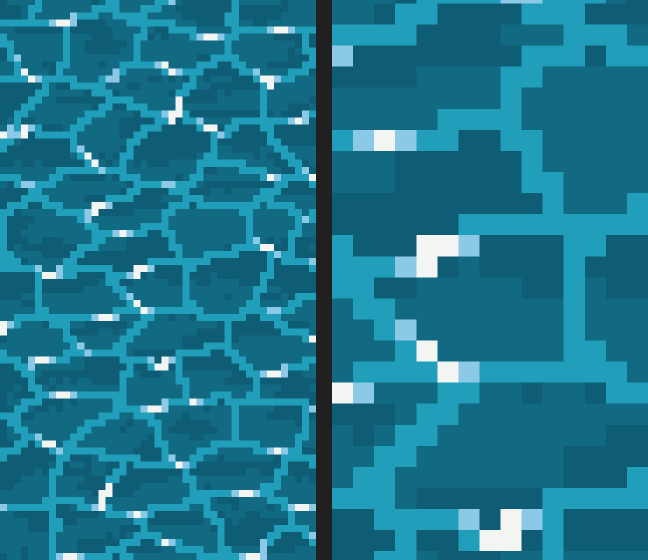
Left: the whole. Right: its middle third, enlarged.
This texture is drawn by a WebGL 2 fragment shader. Its source:

```glsl
#version 300 es
precision highp float;
// Blocky pixel-art water: teal pools, a net of bright ripples and white glints.

#define COLUMNS 45.0
#define POOL_SIZE vec2(10.5, 6.8)
#define JITTER 0.72
#define WOBBLE 2.2
#define SHADE_LEVEL 0.58
#define GLINT_SHARE 0.93
#define WATER vec3(0.07, 0.41, 0.51)
#define SHADE vec3(0.06, 0.36, 0.46)
#define RIPPLE vec3(0.13, 0.62, 0.73)
#define GLOW vec3(0.55, 0.79, 0.90)
#define GLINT vec3(0.95, 0.96, 0.95)

uniform vec2 u_resolution;
out vec4 outColor;

float hash(vec2 p) {
    vec3 q = fract(p.xyx * vec3(0.1031, 0.1030, 0.0973));
    q += dot(q, q.yzx + 33.33);
    return fract((q.x + q.y) * q.z);
}

float noise(vec2 p) {
    vec2 i = floor(p), f = fract(p);
    f = f * f * (3.0 - 2.0 * f);
    return mix(mix(hash(i), hash(i + vec2(1, 0)), f.x),
               mix(hash(i + vec2(0, 1)), hash(i + vec2(1, 1)), f.x), f.y);
}

// Centre of a pool, on a jittered brick lattice
vec2 poolCentre(vec2 id) {
    vec2 jitter = vec2(hash(id + 11.0), hash(id + 57.0)) - 0.5;
    return id + vec2(0.5 + 0.5 * mod(id.y, 2.0), 0.5) + JITTER * jitter;
}

// Lattice index of the pool that holds block p
vec2 poolAt(vec2 p) {
    vec2 warp = vec2(noise(p / 4.5 + 30.0), noise(p / 4.5 + 80.0)) - 0.5;
    vec2 q = (p + WOBBLE * warp) / POOL_SIZE;
    vec2 nearest = vec2(0.0);
    float best = 1e5;
    for (int y = -1; y <= 1; y++) {
        float row = floor(q.y) + float(y);
        float column = floor(q.x - 0.5 * mod(row, 2.0));
        for (int x = -1; x <= 1; x++) {
            vec2 id = vec2(column + float(x), row);
            vec2 d = (poolCentre(id) - q) * vec2(0.88, 1.0);
            float dist = dot(d, d);
            if (dist < best) {
                best = dist;
                nearest = id;
            }
        }
    }
    return nearest;
}

// Short bright dash on the lower rim of a pool
vec3 rimColor(vec2 p, vec2 id, vec2 centre) {
    float start = floor(centre.x + 5.0 * (hash(id + 23.0) - 0.5)) - 1.0;
    float dx = p.x - start;
    float kind = hash(id + 71.0);
    bool lower = p.y < centre.y - 1.0;
    if (!lower || kind > GLINT_SHARE) return RIPPLE;
    if (kind < 0.1) return dx >= 0.0 && dx < 2.0 ? GLOW : RIPPLE;
    float whites = kind < 0.25 ? 1.0 : 2.0;
    if (dx >= 0.0 && dx < whites) return GLINT;
    if (dx >= -1.0 && dx <= whites) return GLOW;
    return RIPPLE;
}

vec3 blockColor(vec2 p) {
    vec2 id = poolAt(p);
    vec2 centre = poolCentre(id) * POOL_SIZE;

    // Ripple where the pool changes towards the right or below
    bool rim = id != poolAt(p + vec2(1, 0))
            || id != poolAt(p - vec2(0, 1))
            || id != poolAt(p + vec2(1, -1));
    if (rim) return rimColor(p, id, centre);

    // Flat streaks of shade, denser towards the top of a pool
    float shade = 0.6 * noise(p / vec2(7.0, 2.5) + 140.0)
                + 0.26 * noise(vec2(p.x / 3.5, p.y * 7.0))
                + 0.14 * hash(p + 5.0)
                + 0.03 * (p.y - centre.y);
    return shade > SHADE_LEVEL ? SHADE : WATER;
}

void main() {
    // Four samples smooth the block edges
    vec3 sum = vec3(0.0);
    for (int k = 0; k < 4; k++) {
        vec2 offset = 0.5 * vec2(k & 1, k >> 1) - 0.25;
        vec2 uv = (gl_FragCoord.xy + offset) / u_resolution.x;
        sum += blockColor(floor(uv * COLUMNS));
    }
    outColor = vec4(sum / 4.0, 1.0);
}
```
